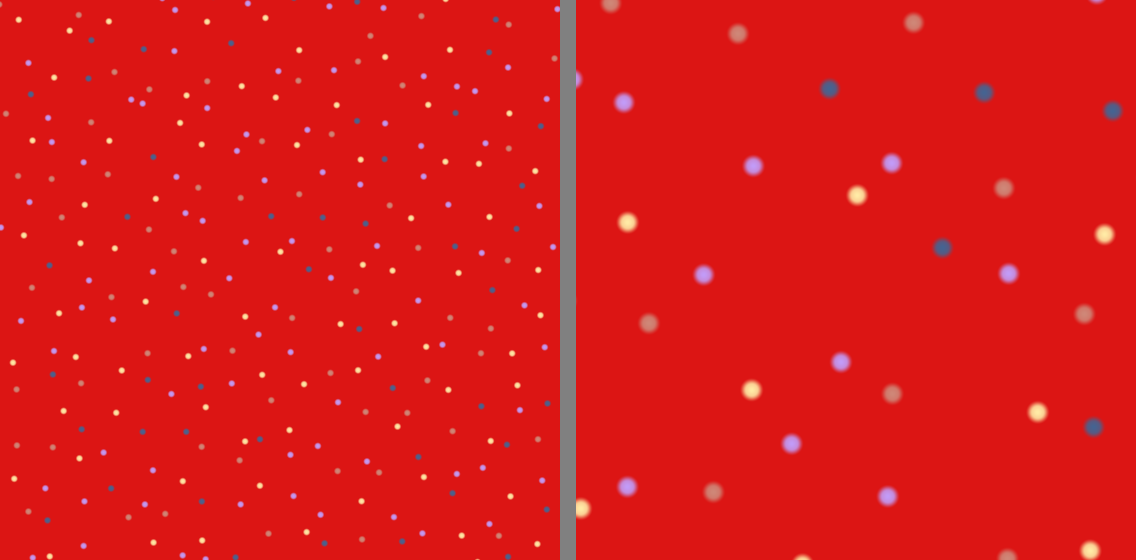
Left: the whole. Right: its middle third, enlarged.
This pattern is drawn by a WebGL 2 fragment shader. Its source:

```glsl
#version 300 es
precision highp float;
// Small soft confetti dots in four pastel colours scattered on a plain red ground.
// Each cell of a tilted, brick-shifted grid holds one jittered dot, and a
// low-discrepancy sequence over the cells spreads the colours evenly.

uniform vec2 u_resolution;
out vec4 fragColor;

vec2 hash22(vec2 p) {
    vec3 q = fract(p.xyx * vec3(0.1031, 0.1030, 0.0973));
    q += dot(q, q.yzx + 33.33);
    return fract((q.xx + q.yz) * q.zy);
}

vec3 dotColor(float pick) {
    vec3 lavender = vec3(0.76, 0.61, 0.97);
    vec3 cream = vec3(1.00, 0.92, 0.65);
    vec3 slate = vec3(0.27, 0.39, 0.57);
    vec3 dustyRose = vec3(0.81, 0.53, 0.47);
    if (pick < 0.29) return lavender;
    if (pick < 0.47) return slate;
    if (pick < 0.76) return cream;
    return dustyRose;
}

void main() {
    float side = min(u_resolution.x, u_resolution.y);
    vec2 uv = gl_FragCoord.xy / side;

    // Tilted grid, with each row shifted so that no columns line up
    const float density = 16.4;
    float tilt = 0.47;
    mat2 turn = mat2(cos(tilt), sin(tilt), -sin(tilt), cos(tilt));
    vec2 grid = turn * uv * density + 40.0;
    grid.x += 0.5 * mod(floor(grid.y), 2.0);
    vec2 cell = floor(grid);

    // One dot per cell, kept clear of the cell border
    vec2 center = 0.17 + 0.66 * hash22(cell);
    float dist = length(fract(grid) - center) / density;

    // Soft rim, never thinner than a pixel
    float radius = 0.0053;
    float blur = max(0.0021, 0.75 / side);
    float cover = 1.0 - smoothstep(radius - blur, radius + blur, dist);

    // Dots are palest in the middle and warm slightly towards the rim
    float pick = fract(dot(cell, vec2(0.7549, 0.5698)) + 0.25 * hash22(cell + 71.0).x);
    vec3 ground = vec3(0.862, 0.082, 0.078);
    vec3 tint = mix(dotColor(pick), ground, 0.16 * smoothstep(0.0, radius, dist));
    fragColor = vec4(mix(ground, tint, cover), 1.0);
}
```
